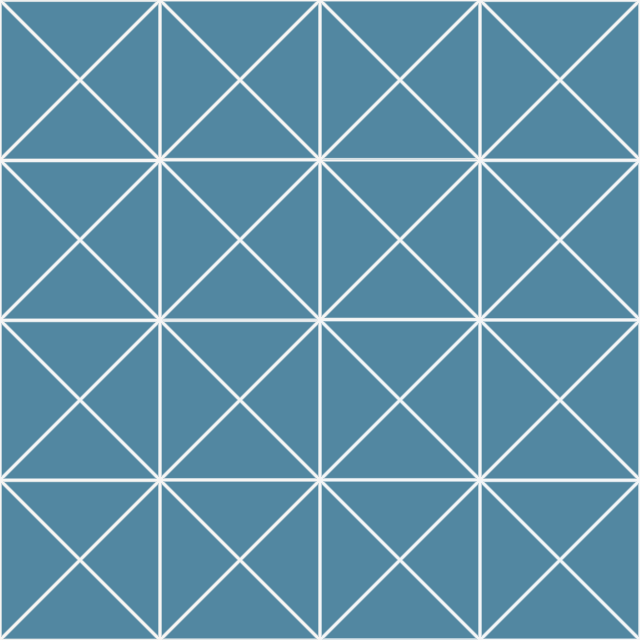
Reproduce this pattern procedurally as a Shadertoy shader.

```glsl
// Four by four blue square tiles, each crossed corner to corner by pale lines.
// Grid and diagonal lines are distances inside one repeating cell; a hash
// nudges the horizontal joints, tints the lines and adds faint seams.

float hash(vec2 p) {
    return fract(sin(dot(p, vec2(127.1, 311.7))) * 43758.5453);
}

// Coverage of a line of the given half width, softened over one blur length
float line(float dist, float halfWidth, float blur) {
    return clamp(0.5 + (halfWidth - abs(dist)) / blur, 0.0, 1.0);
}

void mainImage(out vec4 fragColor, in vec2 fragCoord) {
    vec2 p = fragCoord / iResolution.y * 4.0;
    float blur = 1.4 * 4.0 / iResolution.y;

    // Signed offset from the nearest joints, and position about the tile centre
    vec2 joint = p - floor(p + 0.5);
    vec2 tile = fract(p) - 0.5;

    // Each horizontal joint segment has its own small shift and chance of a seam
    vec2 segment = vec2(floor(p.x), floor(p.y + 0.5));
    float shift = (hash(segment) - 0.5) * 0.006;
    float across = joint.y - shift;
    float seam = line(across - 0.002, 0.0015, blur) * step(0.6, hash(segment + 7.3));

    float horizontal = line(across, 0.0108, blur) * (1.0 - 0.3 * seam);
    float vertical = line(joint.x, 0.0108, blur);
    float rising = line((tile.x - tile.y) * 0.70711, 0.0106, blur);
    float falling = line((tile.x + tile.y) * 0.70711, 0.0106, blur);
    float lines = max(max(horizontal, vertical), max(rising, falling));

    // Near-white lines drift slightly between warm and cool
    float warmth = (hash(floor(p) + 3.1) - 0.5) * 0.02;
    vec3 pale = vec3(0.96) + vec3(warmth, 0.0, -warmth);

    fragColor = vec4(mix(vec3(0.32, 0.53, 0.63), pale, lines), 1.0);
}
```
